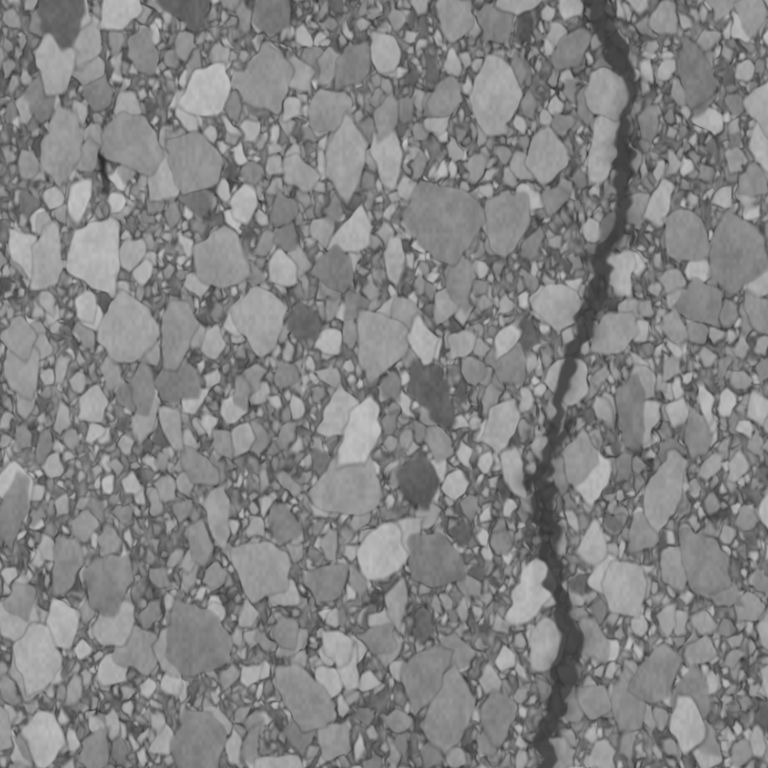
A Shadertoy shader for this texture:

```glsl
const int   LAYERS      = 6;       // stone sizes, finest first
const float FINEST_CELL = 0.0125;
const float CELL_GROWTH = 1.53;
const float STONE_SHARE = 0.68;    // chance that a cell holds a stone
const float DARK_SHARE  = 0.07;    // chance that a stone is dark
const float MAX_TILT    = 0.75;
const float EDGE_BLUR   = 0.0024;
const float RIM_WIDTH   = 0.0045;
const float RIM_SHADE   = 0.17;
const float MATRIX_GRAY = 0.455;
const float STONE_LOW   = 0.49;
const float STONE_HIGH  = 0.71;
const float DARK_GRAY   = 0.34;
const float CRACK_GRAY  = 0.17;
const float TAU         = 6.28319;

// Crack position across the canvas at equal steps from bottom to top
const int CRACK_STEPS = 10;
const float CRACK_X[11] = float[11](0.703, 0.735, 0.731, 0.722, 0.715, 0.742,
                                    0.765, 0.800, 0.812, 0.813, 0.775);

vec3 hash3(vec3 p) {
    p = fract(p * vec3(0.1031, 0.1030, 0.0973));
    p += dot(p, p.yxz + 33.33);
    return fract((p.xxy + p.yxx) * p.zyx);
}

float noise(vec2 p) {
    vec2 i = floor(p), f = fract(p);
    f = f * f * (3.0 - 2.0 * f);
    float a = hash3(vec3(i, 7.0)).x;
    float b = hash3(vec3(i + vec2(1, 0), 7.0)).x;
    float c = hash3(vec3(i + vec2(0, 1), 7.0)).x;
    float d = hash3(vec3(i + vec2(1, 1), 7.0)).x;
    return mix(mix(a, b, f.x), mix(c, d, f.x), f.y);
}

float segment(vec2 p, vec2 a, vec2 b) {
    vec2 ab = b - a;
    return length(p - a - ab * clamp(dot(p - a, ab) / dot(ab, ab), 0.0, 1.0));
}

// Irregular rounded polygon of unit size
float chippedStone(vec2 q, vec3 seed) {
    float d = 0.45 * length(q) - 0.6;
    for (int i = 0; i < 6; i++) {
        vec3 h = hash3(seed + vec3(0.0, 0.0, 11.0 + float(i)));
        float angle = (float(i) + 0.8 * h.x) * TAU / 6.0;
        float side = dot(q, vec2(cos(angle), sin(angle))) - mix(0.6, 1.0, h.y);
        float blend = max(0.16 - abs(d - side), 0.0);
        d = max(d, side) + blend * blend * 1.5;
    }
    return d;
}

// Lays one size of stones over the gray below
float addStones(float gray, vec2 p, float cell, float layer, float blur) {
    vec2 home = floor(p / cell);
    for (int k = 0; k < 9; k++) {
        vec2 id = home + vec2(k % 3 - 1, k / 3 - 1);
        vec3 seed = vec3(id + 40.0, layer * 37.0 + 3.0);
        vec3 place = hash3(seed), form = hash3(seed + 91.0), tone = hash3(seed + 173.0);
        if (place.z > STONE_SHARE) continue;

        float tilt = (form.x + form.y - 1.0) * MAX_TILT;
        float size = cell * mix(0.34, 0.56, form.z);
        vec2 axes = size * vec2(mix(0.45, 0.92, tone.z), 1.0);
        vec2 local = p - (id + 0.5 + 0.7 * (place.xy - 0.5)) * cell;
        local = mat2(cos(tilt), -sin(tilt), sin(tilt), cos(tilt)) * local;
        vec2 q = local / axes;
        if (dot(q, q) > 6.0) continue;

        float d = chippedStone(q, seed) * axes.x;
        float face = mix(STONE_LOW, STONE_HIGH, tone.x);
        if (tone.y < DARK_SHARE) face = DARK_GRAY + 0.1 * tone.x;
        face += 0.025 * dot(q, vec2(form.y - 0.5, 0.6));
        gray *= 1.0 - RIM_SHADE * (1.0 - smoothstep(0.0, RIM_WIDTH, d));
        gray = mix(face, gray, smoothstep(-blur, blur, d));
    }
    return gray;
}

float crackCentre(float y) {
    float t = clamp(y, 0.0, 0.9999) * float(CRACK_STEPS);
    int i = int(t);
    float wobble = 0.022 * (noise(vec2(y * 24.0, 2.0)) - 0.5)
                 + 0.010 * (noise(vec2(y * 80.0, 5.0)) - 0.5);
    return mix(CRACK_X[i], CRACK_X[i + 1], fract(t)) + wobble;
}

void mainImage(out vec4 fragColor, in vec2 fragCoord) {
    vec2 uv = fragCoord / iResolution.y;
    float blur = max(EDGE_BLUR, 0.8 / iResolution.y);
    vec2 warp = vec2(noise(uv * 75.0), noise(uv * 75.0 + 31.0)) - 0.5;
    vec2 p = uv + 0.006 * warp;

    // Fine matrix, then stones from small to large
    float gray = MATRIX_GRAY + 0.20 * (noise(uv * vec2(150.0, 95.0)) - 0.5)
               + 0.10 * (noise(uv * 45.0) - 0.5);
    float cell = FINEST_CELL;
    for (int i = 0; i < LAYERS; i++) {
        gray = addStones(gray, p, cell, float(i), blur);
        cell *= CELL_GROWTH;
    }

    // Surface grain and broad stains
    gray += 0.055 * (noise(uv * vec2(230.0, 150.0) + 9.0) - 0.5);
    gray += 0.060 * (noise(uv * vec2(70.0, 45.0) + 17.0) - 0.5);
    gray += 0.050 * (noise(uv * 7.0 + 3.0) - 0.5);

    // Main crack with a side spur and a faint hairline
    float width = 0.003 + 0.013 * noise(vec2(uv.y * 15.0, 12.0));
    float crack = abs(p.x - crackCentre(uv.y)) - width;
    float spur = segment(p, vec2(0.742, 0.45), vec2(0.688, 0.367)) - 0.005;
    float hairline = segment(p, vec2(0.122, 0.87), vec2(0.158, 0.62)) - 0.002;
    crack = min(crack, spur);
    float grit = noise(uv * vec2(120.0, 60.0) + 50.0);
    gray *= 1.0 - 0.22 * (1.0 - smoothstep(0.0, 0.022, crack)) * noise(uv * 35.0);
    float depth = (1.0 - smoothstep(-0.003, 0.004, crack)) * mix(0.6, 1.0, grit);
    gray = mix(gray, CRACK_GRAY + 0.12 * grit, depth);
    float broken = smoothstep(0.45, 0.7, noise(uv * 22.0 + 8.0));
    gray *= 1.0 - 0.4 * broken * (1.0 - smoothstep(0.0, 0.005, hairline));

    fragColor = vec4(vec3(clamp(gray, 0.0, 1.0)), 1.0);
}
```
